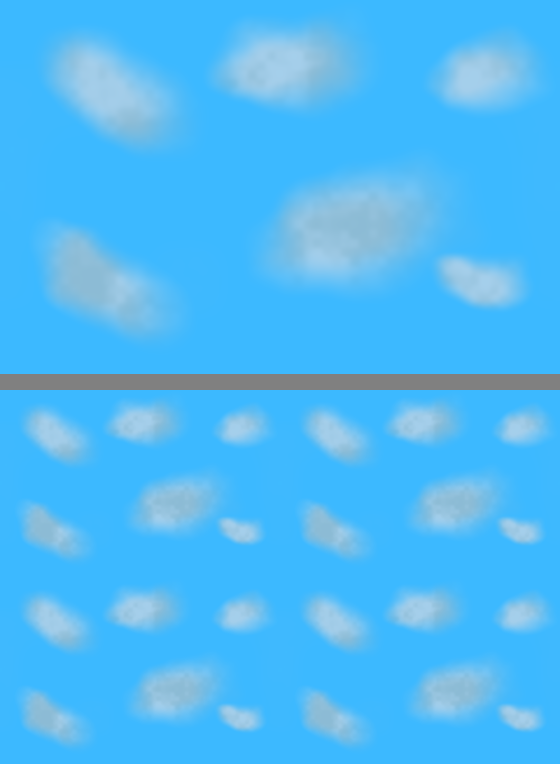
Top: one tile. Bottom: repeated 2 by 2.
This texture is drawn by a Shadertoy shader. Its source:

```glsl
// Soft, hazy clouds drifting over a bright blue sky, as a seamless tile.
// Broad, leaning squircles on a jittered 3 x 2 grid, one of them larger;
// wrapping value noise bends their outlines and mottles their interiors.

const vec3 SKY_BLUE = vec3(0.235, 0.725, 1.0);
const vec3 CLOUD_LIGHT = vec3(0.645, 0.81, 0.92);
const vec3 CLOUD_GREY = vec3(0.55, 0.735, 0.835);
const vec2 GRID = vec2(3.0, 2.0);
const vec2 CLOUD_RADII = vec2(0.148, 0.085); // in canvas heights

float hash(vec2 p) {
    return fract(sin(dot(p, vec2(127.1, 311.7))) * 43758.5453);
}

// Value noise over the unit tile, with a whole number of cells per side
float wrapNoise(vec2 uv, vec2 cells, float seed) {
    vec2 p = uv * cells;
    vec2 i = floor(p);
    vec2 f = p - i;
    f = f * f * f * (f * (f * 6.0 - 15.0) + 10.0);
    vec2 lo = mod(i, cells) + seed;
    vec2 hi = mod(i + 1.0, cells) + seed;
    return mix(mix(hash(lo), hash(vec2(hi.x, lo.y)), f.x),
               mix(hash(vec2(lo.x, hi.y)), hash(hi), f.x), f.y);
}

vec2 warpOffset(vec2 uv, vec2 cells, float seed) {
    return vec2(wrapNoise(uv, cells, seed), wrapNoise(uv, cells, seed + 37.0)) - 0.5;
}

vec2 rotate(vec2 p, float angle) {
    float c = cos(angle), s = sin(angle);
    return vec2(c * p.x + s * p.y, c * p.y - s * p.x);
}

// Squircle leaning along its tilt, crisper on the left flank than the right
float cloudDensity(vec2 offset, vec2 radii, float tilt) {
    vec2 q = rotate(offset, tilt) / radii;
    q.x -= 0.6 * tilt * q.y;
    vec2 a = pow(abs(q) + 1e-4, vec2(2.6));
    float r = pow(a.x + a.y, 1.0 / 2.6);
    float haze = mix(0.44, 0.78, smoothstep(-1.0, 1.0, q.x));
    return 1.0 - smoothstep(1.0 - haze, 1.0 + haze, r);
}

// One for the large cloud in the middle of the lower row, else zero
float isMainCloud(vec2 cell) {
    return (1.0 - abs(cell.x - 1.0)) * (1.0 - cell.y);
}

// Rows spread apart, while the main cloud rises toward the middle
vec2 cloudCentre(vec2 cell) {
    vec2 jitter = vec2(hash(cell + 3.0), hash(cell + 11.0)) - 0.5;
    vec2 spread = vec2(0.045, 0.12 * (cell.y - 0.5));
    vec2 centre = (cell + 0.5) / GRID + jitter * vec2(0.07, 0.13) + spread;
    return centre + isMainCloud(cell) * vec2(0.09, 0.23);
}

// The right column is smaller, above all in the lower row
float cloudSize(vec2 cell) {
    float right = step(1.5, cell.x);
    return 1.05 - right * (0.46 - 0.24 * cell.y) + 0.38 * isMainCloud(cell);
}

// Left clouds sink to the right, the others lie flat or rise gently
float cloudTilt(vec2 cell) {
    float rise = step(0.5, cell.x);
    return mix(-0.38, 0.08, rise) + 0.14 * (hash(cell + 23.0) - 0.5)
         + 0.1 * isMainCloud(cell);
}

// Union of all clouds, measured across the wrapped tile edges
float cloudCover(vec2 uv, vec2 warp, vec2 aspect) {
    float clear = 1.0;
    for (float i = 0.0; i < GRID.x * GRID.y; i++) {
        vec2 cell = vec2(mod(i, GRID.x), floor(i / GRID.x));
        vec2 offset = (fract(uv - cloudCentre(cell) + 0.5) - 0.5) * aspect + warp;
        vec2 radii = CLOUD_RADII * cloudSize(cell);
        clear *= 1.0 - cloudDensity(offset, radii, cloudTilt(cell));
    }
    return 1.0 - clear;
}

void mainImage(out vec4 fragColor, in vec2 fragCoord) {
    vec2 uv = fragCoord / iResolution.xy;
    vec2 aspect = vec2(iResolution.x / iResolution.y, 1.0);

    // Bend the outlines at two scales
    vec2 warp = 0.055 * warpOffset(uv, vec2(9.0, 6.0), 5.0)
              + 0.025 * warpOffset(uv, vec2(21.0, 14.0), 71.0);
    float cover = cloudCover(uv, warp, aspect);

    // Broad light and shade with a faint fine mottle
    float shade = 0.54 * wrapNoise(uv, vec2(12.0, 8.0), 13.0)
                + 0.27 * wrapNoise(uv, vec2(30.0, 20.0), 29.0)
                + 0.19 * wrapNoise(uv, vec2(60.0, 40.0), 53.0);
    vec3 cloud = mix(CLOUD_LIGHT, CLOUD_GREY, smoothstep(0.2, 0.8, shade));

    // Barely visible wisps in the open sky
    float wisp = 0.03 * smoothstep(0.6, 1.0, wrapNoise(uv, vec2(6.0, 4.0), 91.0));

    fragColor = vec4(mix(SKY_BLUE, cloud, max(cover, wisp)), 1.0);
}
```
